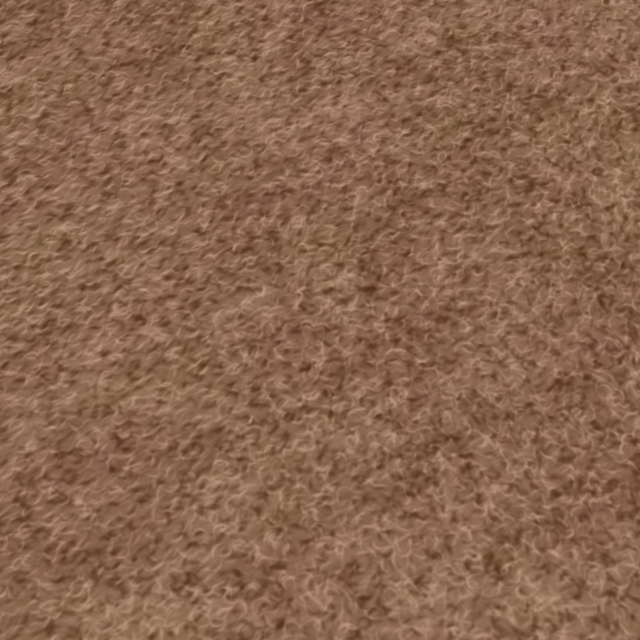
This texture is drawn by a WebGL 2 fragment shader. Its source:

```glsl
#version 300 es
precision highp float;
// Dry matted ground: short curled fibres raked uphill, finer with distance.

uniform vec2 u_resolution;
out vec4 outColor;

const int FIBRE_LAYERS = 8;
const float FIBRE_CELLS = 38.0;
const float FLECK_CELLS = 11.0;
const float RAKE_ANGLE = 0.46;
const vec3 EARTH = vec3(0.535, 0.394, 0.303);
const vec3 TONE_STEP = vec3(0.062, 0.060, 0.060);

vec3 hash3(vec3 p) {
    p = fract(p * vec3(0.1031, 0.1030, 0.0973));
    p += dot(p, p.yxz + 33.33);
    return fract((p.xxy + p.yxx) * p.zyx);
}

vec2 rotate(vec2 p, float angle) {
    float c = cos(angle), s = sin(angle);
    return vec2(c * p.x + s * p.y, c * p.y - s * p.x);
}

// Smooth value noise, centred on zero.
float valueNoise(vec2 p, float seed) {
    vec2 cell = floor(p), f = fract(p);
    f = f * f * (3.0 - 2.0 * f);
    float a = hash3(vec3(cell, seed)).x;
    float b = hash3(vec3(cell + vec2(1.0, 0.0), seed)).x;
    float c = hash3(vec3(cell + vec2(0.0, 1.0), seed)).x;
    float d = hash3(vec3(cell + vec2(1.0, 1.0), seed)).x;
    return mix(mix(a, b, f.x), mix(c, d, f.x), f.y) - 0.5;
}

// Soft bent stroke lying along x.
float stroke(vec2 p, vec2 size, float bend) {
    p.y += bend * p.x * p.x;
    p /= size;
    return exp(-dot(p, p));
}

// One bent stroke per cell: pale ones are thin, dark ones are stubby gaps.
float fibreLayer(vec2 p, float seed, float spread) {
    vec2 cell = floor(p), f = fract(p);
    float sum = 0.0;
    for (int y = -1; y <= 1; y++) {
        for (int x = -1; x <= 1; x++) {
            vec2 offset = vec2(x, y);
            vec3 place = hash3(vec3(cell + offset, seed));
            vec3 form = hash3(vec3(cell + offset, seed + 41.0));
            float angle = RAKE_ANGLE + (form.x + form.y - 1.0) * spread;
            float bend = (form.z - 0.5) * 3.0;
            float shade = place.z * 2.0 - 1.0;
            vec2 size = shade > 0.0 ? vec2(0.46, 0.115) : vec2(0.36, 0.16);
            sum += shade * stroke(rotate(f - offset - place.xy, angle), size, bend);
        }
    }
    return sum;
}

// Sparse pale scraps.
float flecks(vec2 p, float seed) {
    vec2 cell = floor(p);
    vec3 place = hash3(vec3(cell, seed));
    vec3 form = hash3(vec3(cell, seed + 5.0));
    vec2 local = fract(p) - mix(vec2(0.25), vec2(0.75), place.xy);
    float shown = step(0.78, place.z) * mix(0.5, 1.0, form.y);
    return shown * stroke(rotate(local, form.x * 3.0), vec2(0.10, 0.055), 2.0);
}

// Ground coordinates that shrink the texture toward the top.
vec2 groundPlane(vec2 uv) {
    float distanceScale = 1.0 + 0.45 * uv.y;
    return vec2((uv.x - 0.5) * distanceScale, uv.y + 0.30 * uv.y * uv.y);
}

void main() {
    vec2 uv = gl_FragCoord.xy / u_resolution.y;
    vec2 ground = groundPlane(uv);
    vec2 raked = rotate(ground, RAKE_ANGLE);

    // Fibres are tidier at the upper left, more tangled at the lower right.
    float tangle = smoothstep(-0.7, 0.8, uv.x - uv.y);
    float spread = mix(0.8, 2.2, tangle);
    float fibres = 0.0;
    for (int i = 0; i < FIBRE_LAYERS; i++) {
        float seed = float(i) * 3.0 + 1.0;
        vec2 shift = vec2(17.37, 31.71) * seed;
        fibres += fibreLayer(ground * FIBRE_CELLS + shift, seed, spread);
    }

    // Broad patches and fine grain follow the same rake.
    float patches = valueNoise(raked * vec2(5.0, 10.0), 60.0)
                  + valueNoise(raked * vec2(13.0, 25.0), 61.0);
    float grain = valueNoise(raked * vec2(90.0, 190.0), 62.0);
    float tone = 0.1 + 2.1 * fibres + 0.8 * patches + 0.8 * grain;
    tone += 2.6 * flecks(ground * FLECK_CELLS, 70.0);
    tone = 3.6 * tanh(tone / 3.6);

    // Faint drift between olive and rosy browns.
    float hue = valueNoise(raked * vec2(6.0, 9.0), 80.0)
              + 0.7 * valueNoise(raked * vec2(20.0, 30.0), 81.0);
    vec3 color = EARTH + TONE_STEP * tone + hue * vec3(0.012, -0.010, 0.014);
    outColor = vec4(color, 1.0);
}
```
